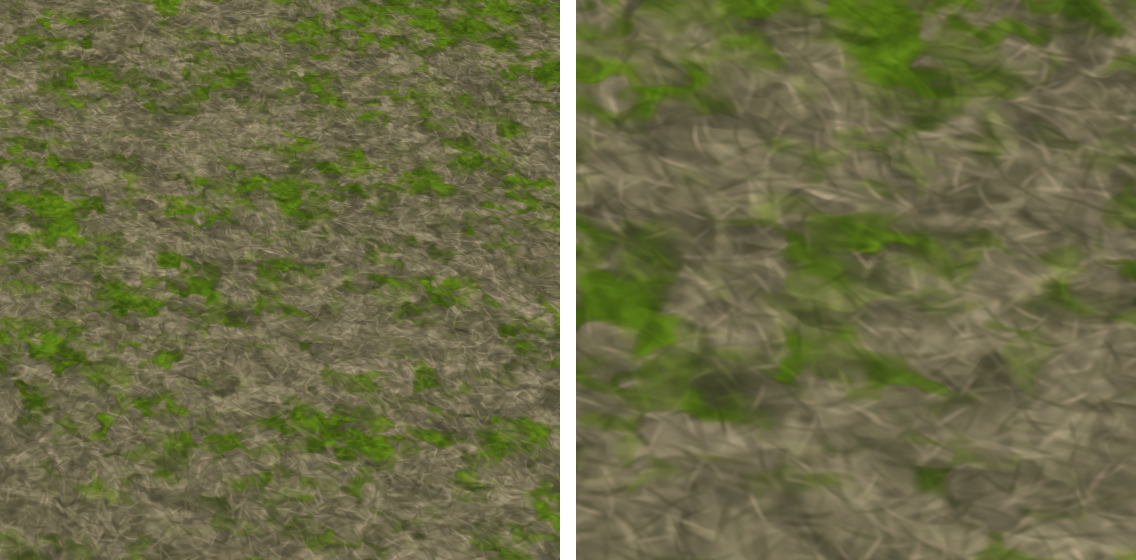
Left: the whole. Right: its middle third, enlarged.
Give the GLSL for this texture, as a WebGL 2 fragment shader.

```glsl
#version 300 es
precision highp float;
// Rough meadow seen at a slant: dry straw with scattered green tufts.
// Smooth cellular noise sets the patches, then layers of short slender
// blades are laid over them, growing finer towards the far upper edge.

uniform vec2 u_resolution;
out vec4 fragColor;

vec3 hash3(vec2 p) {
  vec3 h = fract(p.xyx * vec3(0.1031, 0.1030, 0.0973));
  h += dot(h, h.yxz + 33.33);
  return fract((h.xxy + h.yzz) * h.zyx);
}

// Cellular noise: random cell values blended by distance to each cell point.
float cellNoise(vec2 p) {
  vec2 cell = floor(p);
  float total = 0.0, weights = 0.0;
  for (int j = -1; j <= 1; j++) {
    for (int i = -1; i <= 1; i++) {
      vec2 id = cell + vec2(i, j);
      vec3 h = hash3(id + 71.0);
      vec2 d = p - id - 0.25 - 0.5 * h.xy;
      float w = exp(-4.5 * dot(d, d));
      total += w * h.z;
      weights += w;
    }
  }
  return total / weights;
}

// Lays one blade per cell over the colour; lean is the local direction.
vec3 layBlades(vec3 color, vec2 p, float lean, float green, float seed) {
  vec2 cell = floor(p);
  for (int j = -1; j <= 1; j++) {
    for (int i = -1; i <= 1; i++) {
      vec2 id = cell + vec2(i, j);
      vec3 place = hash3(id + seed * 37.0 + 11.0);
      vec3 look = hash3(id + seed * 53.0 + 205.0);
      float angle = lean + (place.z - 0.5) * 2.4;
      vec2 axis = vec2(cos(angle), sin(angle));
      vec2 d = p - id - 0.3 - 0.4 * place.xy;
      float along = dot(d, axis) / mix(0.55, 1.05, look.x);
      float across = dot(d, vec2(-axis.y, axis.x));
      across += (look.y - 0.5) * 0.2 * along * along;

      float taper = 1.0 - smoothstep(0.2, 1.0, abs(along));
      float cover = taper * (1.0 - smoothstep(0.0, 0.14, abs(across)));
      vec3 straw = mix(vec3(0.33, 0.32, 0.225), vec3(0.66, 0.59, 0.49), look.z * look.z);
      vec3 leaf = mix(vec3(0.25, 0.29, 0.12), vec3(0.43, 0.47, 0.22), look.z);
      float leafy = smoothstep(0.1, 0.8, green + (look.x - 0.5) * 0.6);
      color = mix(color, mix(straw, leaf, leafy), 0.5 * cover);
    }
  }
  return color;
}

void main() {
  vec2 uv = gl_FragCoord.xy / u_resolution.y;

  // Perspective: features shrink and flatten with distance.
  vec2 field = vec2((uv.x - 0.5) * (1.0 + 0.45 * uv.y), uv.y * (1.0 + 0.45 * uv.y));
  field.y += 0.12 * field.x;
  field += 4.0;

  // Ragged warp so that patches fray into the grass.
  vec2 fray = vec2(cellNoise(field * vec2(40.0, 52.0) + 3.0),
                   cellNoise(field * vec2(46.0, 60.0) + 67.0)) - 0.5;
  vec2 ragged = field + fray * vec2(0.035, 0.024);

  // Broad patches broken into clumps and small tufts.
  float growth = 0.27 * cellNoise(ragged * vec2(5.0, 9.0))
               + 0.35 * cellNoise(ragged * vec2(15.0, 27.0) + 9.0)
               + 0.38 * cellNoise(ragged * vec2(36.0, 56.0) + 31.0)
               + 0.05 * (uv.y - 0.5);
  float green = smoothstep(0.41, 0.72, growth);
  float lush = smoothstep(0.61, 0.76, growth);

  // Ground tone in dull straw, olive and bright fresh growth.
  float tone = 0.45 * cellNoise(ragged * vec2(17.0, 29.0) + 57.0)
             + 0.55 * cellNoise(ragged * vec2(48.0, 70.0) + 83.0);
  vec3 color = mix(vec3(0.33, 0.32, 0.22), vec3(0.55, 0.51, 0.41), tone);
  color = mix(color, mix(vec3(0.25, 0.29, 0.14), vec3(0.42, 0.46, 0.20), tone), green);

  // Blades in overlapping layers, leaning together in clumps.
  float lean = 1.8 * (cellNoise(field * vec2(7.0, 10.0) + 19.0) - 0.5) - 0.3;
  for (int k = 0; k < 7; k++) {
    float layer = float(k);
    vec2 p = field * vec2(1.0, 1.15) * (22.0 + 3.0 * layer) + layer * 5.37;
    color = layBlades(color, p, lean + 0.4 * sin(layer * 2.4), green, layer);
  }

  // Fresh tips, shaded hollows, clump shading and fine grain.
  color = mix(color, color * vec3(0.88, 1.12, 0.38), 0.8 * lush);
  float hollow = cellNoise(ragged * vec2(38.0, 56.0) + 43.0);
  color *= 1.0 - 0.16 * (1.0 - smoothstep(0.1, 0.5, hollow));
  color *= 1.05 + 0.22 * (tone - 0.5);
  color *= 1.0 + 0.2 * (cellNoise(field * vec2(100.0, 125.0) + 7.0) - 0.5);
  fragColor = vec4(color, 1.0);
}
```
